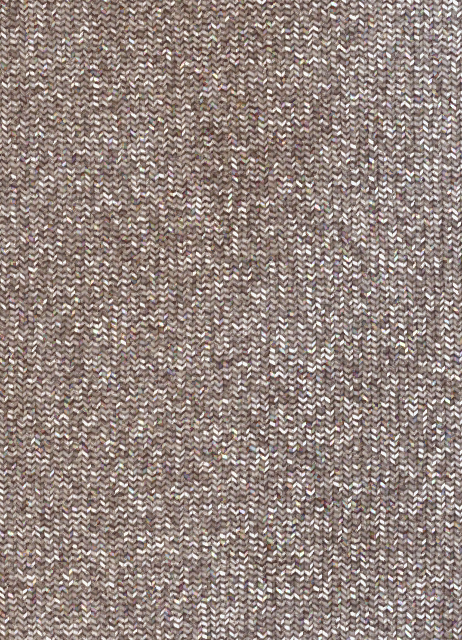
A Shadertoy shader for this texture:

```glsl
float hash(vec2 p) {
    vec3 q = fract(p.xyx * vec3(0.1031, 0.1030, 0.0973));
    q += dot(q, q.yzx + 33.33);
    return fract((q.x + q.y) * q.z);
}

// Cellular noise: x = distance to the nearest point, y = its random value
vec2 facets(vec2 p) {
    vec2 cell = floor(p), best = vec2(9.0, 0.0);
    for (int j = -1; j <= 1; j++)
    for (int i = -1; i <= 1; i++) {
        vec2 id = cell + vec2(i, j);
        vec2 site = id + vec2(hash(id), hash(id + 71.0));
        float d = length(p - site);
        if (d < best.x) best = vec2(d, hash(id + 137.0));
    }
    return best;
}

// Broad uneven shading from layered sines
float folds(vec2 p) {
    float sum = 0.0, amp = 0.5;
    for (int i = 0; i < 4; i++) {
        sum += amp * sin(p.x + 1.3 * sin(p.y + float(i))) * cos(0.8 * p.y - 0.4 * p.x);
        p = mat2(1.5, 1.1, -1.1, 1.5) * p + 2.1;
        amp *= 0.55;
    }
    return sum;
}

void mainImage(out vec4 fragColor, in vec2 fragCoord) {
    vec2 uv = fragCoord / iResolution.xy;
    vec2 px = vec2(50.0, 104.0) / iResolution.xy;

    // Knit grid: columns of stitches, gently bent
    vec2 p = uv * vec2(50.0, 104.0);
    p.x += 0.2 * sin(uv.y * 6.0 + uv.x * 3.0) + 0.05 * sin(p.y * 0.9 + p.x);
    p.y += 0.5 * sin(uv.x * 5.0 + 1.0) + 0.12 * sin(p.x * 2.7);
    float wale = floor(p.x);
    float u = p.x - wale - 0.5;

    // Two slanted legs form each stitch, the right one slimmer
    float side = step(0.1, u);
    float row = p.y - mix(-0.9, 1.3, side) * (u - 0.1) + 0.25 * hash(vec2(wale, 5.0));
    vec2 stitch = vec2(wale * 2.0 + side, floor(row));
    float rnd = hash(stitch + 11.0);
    float v = abs(fract(row) - 0.48 - 0.12 * (rnd - 0.5));
    float yarn = 1.0 - smoothstep(0.1, 0.42 + px.y * 0.3, v);

    // Grooves beside the columns and between the legs
    float groove = 1.0 - smoothstep(0.02, 0.09 + px.x, 0.5 - abs(u));
    float seam = 1.0 - smoothstep(0.0, 0.05 + px.x, abs(u - 0.1));

    // Fibre sparkle
    vec2 facet = facets(p * vec2(3.0, 1.9));
    float shade = folds(uv * vec2(5.0, 6.5));
    float sheen = smoothstep(0.3, 0.9, uv.x + 0.35 * (0.5 - uv.y));
    float glint = smoothstep(0.5, 1.0, hash(stitch + 43.0)) * yarn
                * (1.0 - smoothstep(0.12, 0.42, abs(u - mix(-0.2, 0.3, side))));

    float tone = 0.17 + yarn * mix(0.22, 0.50, rnd) * mix(1.0, 0.85, side);
    tone += 0.38 * (facet.y - 0.5) + 0.06 * (0.5 - facet.x);
    tone += glint * (0.42 + 0.16 * sheen);
    tone -= groove * (0.09 + 0.10 * sheen) + seam * 0.07;
    tone += 0.07 * shade + 0.05 * sheen + 0.03;
    tone = clamp(tone, 0.0, 1.0);

    // Taupe ramp that fades to silver, with warm patches
    vec3 color = vec3(0.29 + 0.67 * tone)
               - vec3(0.0, 0.068, 0.095) * (1.0 - tone * tone * tone);
    float warm = 0.5 - sheen - 0.4 * shade;
    color += warm * vec3(0.015, 0.0, -0.016);

    // Faint coloured specks
    vec3 hue = cos(6.2832 * (facet.y * 3.0 + vec3(0.0, 0.25, 0.55)));
    float speck = smoothstep(0.8, 1.0, hash(stitch + 29.0));
    color += hue * mix(0.012, 0.07, speck);

    fragColor = vec4(clamp(color, 0.0, 1.0), 1.0);
}
```
